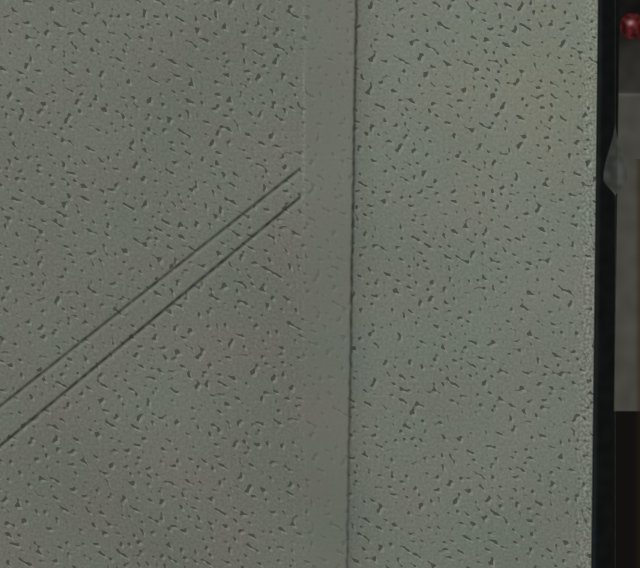
A Shadertoy shader for this texture:

```glsl
// Speckled grey board with a vertical seam, two diagonal grooves and a dark post at the right.

// Palette
const vec3 BOARD_LEFT   = vec3(0.412, 0.423, 0.388);
const vec3 BOARD_RIGHT  = vec3(0.432, 0.452, 0.415);
const vec3 SPECK_DARK   = vec3(0.235, 0.240, 0.215);
const vec3 SPECK_LIGHT  = vec3(0.540, 0.560, 0.520);
const vec3 GROOVE_DARK  = vec3(0.190, 0.195, 0.175);
const vec3 POST_COLOR   = vec3(0.060, 0.070, 0.068);
const vec3 PANEL_COLOR  = vec3(0.270, 0.270, 0.245);
const vec3 PANEL_SHADE  = vec3(0.185, 0.180, 0.165);
const vec3 FLOOR_COLOR  = vec3(0.075, 0.068, 0.062);
const vec3 KNOB_COLOR   = vec3(0.340, 0.120, 0.130);

// Layout, in units of the canvas height
const vec2 GROOVE_A0 = vec2(-0.050, 0.246), GROOVE_A1 = vec2(0.529, 0.704);
const vec2 GROOVE_B0 = vec2(-0.050, 0.174), GROOVE_B1 = vec2(0.529, 0.654);
const vec2 KNOB_CENTER = vec2(1.114, 0.954);
const float KNOB_RADIUS  = 0.023;
const float CREASE_X     = 0.535;
const float PANEL_BOTTOM = 0.276;
const float PANEL_TOP    = 0.835;
const float SPECK_SCALE  = 98.0;
const float GRAIN_SCALE  = 190.0;

vec2 gradientAt(vec2 cell) {
    vec3 h = fract(cell.xyx * vec3(0.1031, 0.1030, 0.0973));
    h += dot(h, h.yzx + 33.33);
    float angle = 6.2832 * fract((h.x + h.y) * h.z);
    return vec2(cos(angle), sin(angle));
}

// Gradient noise, roughly -0.7 to 0.7
float gradientNoise(vec2 p) {
    vec2 i = floor(p), f = p - i;
    vec2 u = f * f * f * (f * (f * 6.0 - 15.0) + 10.0);
    vec2 e = vec2(1.0, 0.0);
    float low  = mix(dot(gradientAt(i), f), dot(gradientAt(i + e), f - e), u.x);
    float high = mix(dot(gradientAt(i + e.yx), f - e.yx), dot(gradientAt(i + 1.0), f - 1.0), u.x);
    return mix(low, high, u.y);
}

// Signed distance across a segment in x, distance past its ends in y
vec2 segmentFrame(vec2 p, vec2 a, vec2 b) {
    vec2 dir = normalize(b - a);
    vec2 q = p - a;
    float along = dot(q, dir);
    return vec2(dir.x * q.y - dir.y * q.x, max(-along, along - length(b - a)));
}

float band(float d, float width) {
    return exp(-d * d / (width * width));
}

// Dark cut with a pale lip on its lower side
vec3 carveGroove(vec3 col, vec2 p, vec2 a, vec2 b, float strength, float wear) {
    vec2 frame = segmentFrame(p, a, b);
    float inside = 1.0 - smoothstep(-0.004, 0.003, frame.y);
    col = mix(col, SPECK_LIGHT, 0.24 * inside * band(frame.x + 0.0058, 0.0034));
    return mix(col, GROOVE_DARK, inside * strength * wear * band(frame.x, 0.0027));
}

float specks(vec2 p) {
    vec2 q = mat2(0.86, 0.50, -0.50, 0.86) * p * SPECK_SCALE;
    return gradientNoise(q * vec2(0.85, 1.15) + 17.0);
}

void mainImage(out vec4 fragColor, in vec2 fragCoord) {
    vec2 p = fragCoord / iResolution.y;
    float soft = max(1.0 / iResolution.y, 0.0022);

    float seamX = 0.611 + 0.0165 * p.y;
    float postLeft = 1.041 + 0.012 * p.y;
    float postRight = 1.077 + 0.014 * p.y;
    float seamDist = p.x - seamX;
    float onRight = smoothstep(-soft, soft, seamDist);

    // Board tone with broad, slightly tinted mottling
    vec3 col = mix(BOARD_LEFT, BOARD_RIGHT, onRight);
    col += 0.022 * (p.y - 0.5) * vec3(0.8, 1.0, 1.0);
    col += 0.020 * gradientNoise(p * 5.0 + 3.0);
    col += 0.016 * gradientNoise(p * 9.0 + 21.0) * vec3(-1.0, 0.5, 0.3);
    col += vec3(0.022, 0.018, 0.004) * band(length(p - vec2(0.98, 0.88)), 0.28);

    // Fine grain and embossed specks, sparse on the smooth strip beside the seam
    float strip = smoothstep(CREASE_X - 0.02, CREASE_X + 0.02, p.x) * (1.0 - onRight);
    float density = mix(1.0, 0.30, strip);
    float grain = gradientNoise(p * GRAIN_SCALE);
    float patches = 0.06 * gradientNoise(p * 13.0);
    float dark = smoothstep(0.23, 0.47, specks(p) + patches);
    float lip = smoothstep(0.24, 0.48, specks(p + vec2(-0.004, 0.005)) + patches);
    col += 0.040 * grain * density;
    col = mix(col, SPECK_LIGHT, 0.42 * lip * density);
    col = mix(col, SPECK_DARK, 0.72 * dark * density);

    // Grooves, faint crease and the seam with its shadow
    float wear = 0.88 + 0.5 * gradientNoise(p * 75.0);
    col = carveGroove(col, p, GROOVE_A0, GROOVE_A1, 0.78, wear);
    col = carveGroove(col, p, GROOVE_B0, GROOVE_B1, 0.90, wear);
    float creaseFade = smoothstep(0.55, 0.75, p.y) * (1.0 - 0.5 * smoothstep(0.8, 1.0, p.y));
    col += 0.035 * band(p.x - CREASE_X, 0.003) * (0.25 + creaseFade) * (0.7 + grain);
    col *= 1.0 - 0.12 * onRight * exp(-max(seamDist, 0.0) / 0.026);
    float seamWobble = 0.0015 * gradientNoise(vec2(p.y * 60.0, 4.5));
    float seamDepth = mix(0.50, 0.80, smoothstep(0.05, 0.55, p.y));
    col = mix(col, GROOVE_DARK, seamDepth * wear * band(seamDist + seamWobble, 0.0028));

    // Rough rim where the board meets the post
    float rim = band(p.x - postLeft + 0.012, 0.014);
    col += rim * (0.012 + 0.10 * grain);

    // Background right of the post: panel, shaded top, dark floor
    vec3 back = mix(PANEL_COLOR, PANEL_SHADE, smoothstep(-soft, soft, p.y - PANEL_TOP));
    back *= mix(1.0, 0.45, smoothstep(0.88, 0.97, p.y));
    back += 0.05 * band(p.y - PANEL_TOP, 0.004);
    back += 0.035 * gradientNoise(p * 32.0);
    back = mix(FLOOR_COLOR, back, smoothstep(-soft, soft, p.y - PANEL_BOTTOM));
    back = mix(back, vec3(0.17, 0.12, 0.07), 0.5 * smoothstep(1.115, 1.13, p.x) * step(p.y, 0.72));

    // Red knob with a highlight
    vec2 k = p - KNOB_CENTER;
    vec3 knob = KNOB_COLOR * (0.75 + 0.6 * gradientNoise(k * 100.0));
    knob += 0.38 * band(length(k - vec2(-0.004, 0.006)), 0.006);
    back = mix(back, knob, 1.0 - smoothstep(-soft, soft, length(k) - KNOB_RADIUS));

    // Post, widening over the floor, with a torn pale flap
    vec3 post = POST_COLOR + 0.018 * gradientNoise(p * 45.0);
    post += vec3(0.04, 0.05, 0.05) * band(p.x - postLeft - 0.004, 0.004);
    post = mix(post, back, smoothstep(-soft, soft, p.x - postRight));
    float flapHalf = 0.021 * smoothstep(0.79, 0.685, p.y) * smoothstep(0.652, 0.685, p.y);
    float flap = 1.0 - smoothstep(-soft, soft, abs(p.x - 1.083) - flapHalf);
    post = mix(post, vec3(0.25, 0.26, 0.24) + 0.10 * gradientNoise(p * 60.0), 0.8 * flap);
    col = mix(col, post, smoothstep(-soft, soft, p.x - postLeft));

    fragColor = vec4(clamp(col, 0.0, 1.0), 1.0);
}
```
